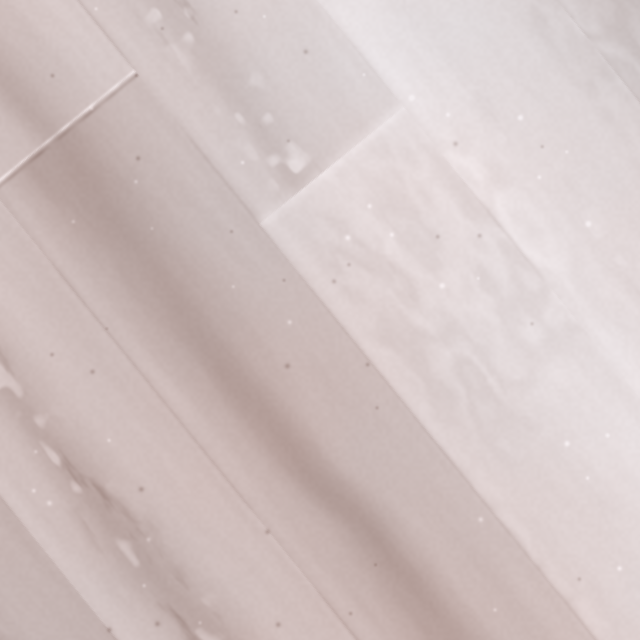
This texture is drawn by a Shadertoy shader. Its source:

```glsl
// Whitewashed oak floorboards laid diagonally under soft light from the right.

const vec3 DARK_WOOD = vec3(0.705, 0.638, 0.625);
const vec3 PALE_WOOD = vec3(0.920, 0.882, 0.884);
const vec3 WARM_TINT = vec3(0.016, -0.005, -0.012);
const vec2 ALONG = vec2(0.630, -0.777);   // direction of the boards
const vec2 ACROSS = vec2(0.777, 0.630);
const float BOARD_WIDTH = 0.291;
const float FIRST_SEAM = 0.142;
const float BOARD_TONE = 0.09;
const float STREAK_DEPTH = 0.36;
const float GRAIN_DEPTH = 0.20;
const float FIGURE_DEPTH = 0.10;
const float SPECK_CELLS = 15.0;
const float SOFTNESS = 0.0011;

float hash(vec2 p) {
    vec3 q = fract(vec3(p.xyx) * 0.1031);
    q += dot(q, q.yzx + 33.33);
    return fract((q.x + q.y) * q.z);
}

float noise(vec2 p) {
    vec2 i = floor(p), f = fract(p);
    f = f * f * (3.0 - 2.0 * f);
    return mix(mix(hash(i), hash(i + vec2(1, 0)), f.x),
               mix(hash(i + vec2(0, 1)), hash(i + vec2(1, 1)), f.x), f.y);
}

float fbm(vec2 p) {
    float sum = 0.0, weight = 0.5;
    for (int i = 0; i < 4; i++) {
        sum += weight * noise(p);
        p = p * 2.03 + 17.3;
        weight *= 0.5;
    }
    return sum / 0.9375;
}

float bell(float x, float width) {
    return exp(-x * x / (width * width));
}

// Sparse pores and pale flecks: negative is dark, positive is light
float specks(vec2 p) {
    vec2 cell = floor(p * SPECK_CELLS);
    vec2 centre = 0.15 + 0.7 * vec2(hash(cell + 3.1), hash(cell + 8.7));
    float radius = mix(0.025, 0.06, hash(cell + 5.3));
    float dotMask = bell(length(fract(p * SPECK_CELLS) - centre), radius);
    float kind = hash(cell + 21.9);
    return dotMask * (step(0.84, kind) - 1.2 * step(kind, 0.16));
}

vec3 wood(vec2 uv) {
    float u = dot(uv, ALONG), v = dot(uv, ACROSS);

    // Board layout: seams run along, one butt joint per row
    float row = floor((v - FIRST_SEAM) / BOARD_WIDTH);
    float inRow = v - FIRST_SEAM - row * BOARD_WIDTH;
    float k = row - 1.0;
    float joint = -0.558 + 0.308 * k + 0.16 * k * (k - 1.0);
    float fromJoint = u - joint;
    float after = step(0.0, fromJoint);
    float pale = row > 2.5 ? 1.0 : (row > 1.5 ? after : 0.0);
    float smoothRow = 1.0 - step(0.5, abs(k));
    vec2 seed = vec2(row * 7.3 + after * 3.7, row * 11.9);

    // Broad light and the tone of each board
    float tone = 0.35 + 0.50 * smoothstep(0.50, 0.98, v) - 0.24 * smoothstep(1.06, 1.38, v);
    tone += BOARD_TONE * cos(3.14159 * row) * (2.0 * after - 1.0);

    // Stretched grain, bent by slow drift
    float drift = 0.05 * (fbm(vec2(u * 2.6, v * 3.0) + seed) - 0.5);
    float bent = v + drift;
    float grain = fbm(vec2(u * 1.6, bent * 17.0) + seed) - 0.5;
    float fine = fbm(vec2(u * 7.0, bent * 75.0) + seed) - 0.5;
    tone += GRAIN_DEPTH * (1.5 * grain + 0.35 * fine) * (1.0 - 0.35 * pale);

    // Heartwood streak, wider beside a joint and rough in the other rows
    float spread = smoothRow * after * exp(-4.0 * max(fromJoint, 0.0));
    float core = inRow + drift * 1.2 - 0.40 * BOARD_WIDTH;
    float streak = bell(core, 0.034 + 0.055 * spread) * (1.0 - 0.85 * pale);
    float rough = streak * (1.0 - smoothRow);
    float crack = smoothstep(0.55, 0.8, fbm(vec2(u * 11.0, bent * 42.0) + seed));
    float fleck = smoothstep(0.68, 0.9, noise(vec2(u * 34.0, bent * 48.0) + seed));
    tone -= STREAK_DEPTH * streak * (0.55 + 0.6 * noise(vec2(u * 4.0, v * 9.0)));
    tone += rough * (0.45 * fleck - 0.50 * crack);

    // Swirling figure in the pale boards
    float swirl = fbm(vec2(u * 4.5, bent * 9.0) + seed + 4.0);
    float patches = smoothstep(0.42, 0.68, noise(vec2(u * 3.2, v * 6.0) + 9.0));
    tone += FIGURE_DEPTH * pale * patches * (sin(swirl * 34.0) * 0.7 - 0.5);

    // Seams: thin broken shadow with a soft lit edge
    float seamDist = inRow - BOARD_WIDTH * step(0.5 * BOARD_WIDTH, inRow);
    float broken = smoothstep(0.30, 0.70, noise(vec2(u * 6.0, row + step(0.0, -seamDist))));
    tone -= 0.18 * broken * bell(seamDist, 0.0032);
    tone += 0.10 * bell(seamDist - 0.016, 0.016) - 0.05 * bell(seamDist + 0.012, 0.012);

    // Butt joints: one crisp and glinting, the rest a faint pale band
    float glint = smoothRow * (0.35 + 0.65 * noise(vec2(v * 60.0, 2.0)));
    tone += 0.80 * glint * bell(fromJoint, 0.0028);
    tone -= 0.45 * smoothRow * noise(vec2(v * 40.0, 7.0)) * bell(fromJoint - 0.007, 0.003);
    tone += 0.16 * (1.0 - smoothRow) * bell(fromJoint, 0.011);

    // Surface texture and colour
    tone += 0.50 * specks(uv) + 0.07 * (noise(uv * 190.0) - 0.5);
    float warmth = fbm(uv * 3.0 + 6.0) * 1.6 - 0.25 - smoothstep(0.5, 1.0, v);
    return mix(DARK_WOOD, PALE_WOOD, clamp(tone, -0.6, 1.2)) + WARM_TINT * warmth;
}

void mainImage(out vec4 fragColor, in vec2 fragCoord) {
    vec2 uv = fragCoord / iResolution.y;
    vec3 color = vec3(0.0);
    for (int i = 0; i < 4; i++) {
        vec2 corner = vec2(i % 2, i / 2) - 0.5;
        color += 0.25 * wood(uv + corner * 2.0 * SOFTNESS);
    }
    fragColor = vec4(clamp(color, 0.0, 1.0), 1.0);
}
```
